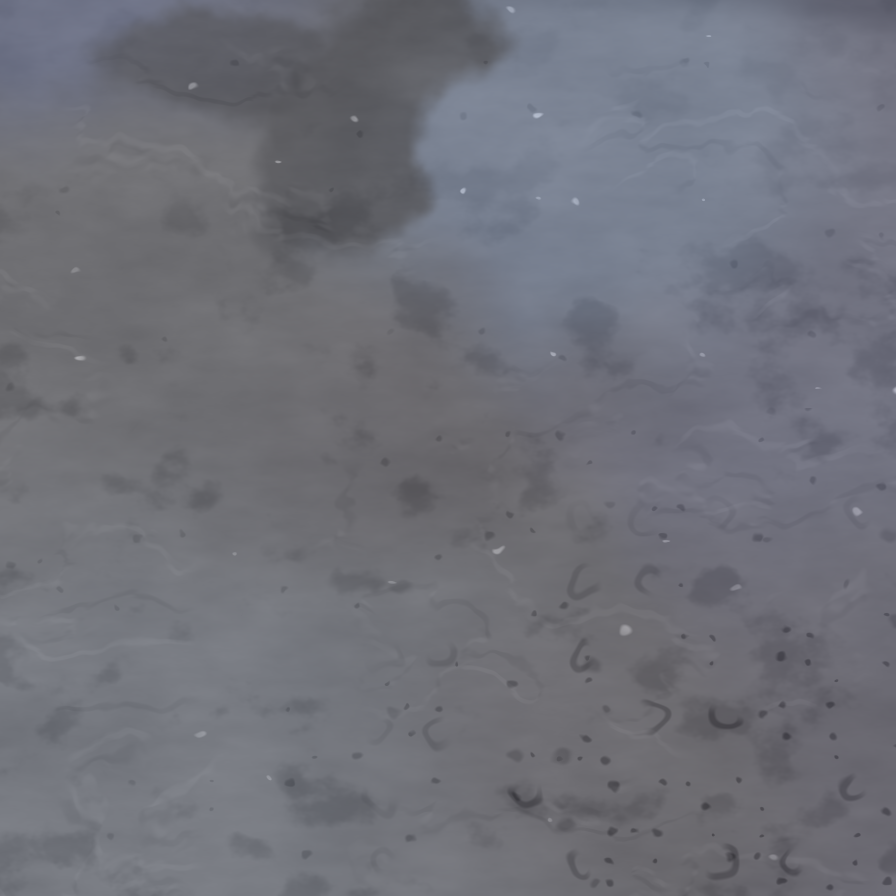
Write a WebGL 1 fragment shader that draws this texture.

```glsl
precision highp float;
// Weathered blue-grey slate with a damp stain, soft mottling, pits and pale chips.
uniform vec2 u_resolution;

#define STAIN_DEPTH 0.085
#define MOTTLE 0.075
#define GRAIN 0.030
#define RIM_LIGHT 0.024
#define PIT_CELLS 36.0
#define PIT_DEPTH 0.12
#define CURL_CELLS 13.0
#define CHIP_CELLS 23.0
#define CHIP_SHARE 0.035
#define CHIP_LIGHT 0.24

const vec3 GREY = vec3(0.435, 0.435, 0.450);
const vec3 PALE_GREY = vec3(0.472, 0.485, 0.515);
const vec3 SKY_BLUE = vec3(0.490, 0.525, 0.590);
const vec3 VIOLET = vec3(0.445, 0.450, 0.505);
const vec3 CORNER_BLUE = vec3(0.425, 0.445, 0.530);
const vec3 BROWN_GREY = vec3(0.405, 0.393, 0.410);

float hash(vec2 p) {
  vec3 q = fract(vec3(p.xyx) * 0.1031);
  q += dot(q, q.yzx + 33.33);
  return fract((q.x + q.y) * q.z);
}

vec2 hash2(vec2 p) {
  return vec2(hash(p + 17.3), hash(p + 61.7));
}

float noise(vec2 p) {
  vec2 i = floor(p), f = fract(p);
  f = f * f * (3.0 - 2.0 * f);
  return mix(mix(hash(i), hash(i + vec2(1, 0)), f.x),
             mix(hash(i + vec2(0, 1)), hash(i + vec2(1, 1)), f.x), f.y);
}

float fbm(vec2 p) {
  float sum = 0.0, amp = 0.5;
  for (int i = 0; i < 5; i++) {
    sum += amp * noise(p);
    p = mat2(1.6, 1.2, -1.2, 1.6) * p + 7.1;
    amp *= 0.5;
  }
  return sum / 0.96875;
}

// Soft elliptical patch: 1 at the centre, 0 outside.
float patchMask(vec2 p, vec2 center, vec2 radius, float softness) {
  return 1.0 - smoothstep(1.0 - softness, 1.0 + softness, length((p - center) / radius));
}

// One ragged dot in a share of the grid cells.
float dots(vec2 p, float cells, float share, float seed, vec2 stretch) {
  vec2 q = p * cells, id = floor(q) + seed;
  vec2 d = fract(q) - 0.3 - 0.4 * hash2(id);
  d += 0.16 * (vec2(noise(q * 4.0), noise(q * 4.0 + 31.0)) - 0.5);
  float radius = mix(0.10, 0.27, hash(id + 5.0));
  float dot0 = 1.0 - smoothstep(radius * 0.35, radius, length(d * stretch));
  return dot0 * step(hash(id + 9.0), share);
}

// Broken dark rings, each open on one side.
float curls(vec2 p) {
  vec2 q = p * CURL_CELLS, id = floor(q);
  vec2 d = fract(q) - 0.4 - 0.2 * hash2(id);
  d += 0.22 * (vec2(noise(q * 3.0), noise(q * 3.0 + 13.0)) - 0.5);
  float angle = 6.2832 * hash(id + 3.0);
  float ring = 1.0 - smoothstep(0.02, 0.075, abs(length(d) - 0.2));
  float open = smoothstep(-0.12, 0.1, dot(d, vec2(cos(angle), sin(angle))));
  return ring * open * step(hash(id + 8.0), 0.35);
}

void main() {
  vec2 p = gl_FragCoord.xy / u_resolution;
  vec2 warp = vec2(fbm(p * 5.0), fbm(p * 5.0 + 40.0)) - 0.5;
  vec2 w = p + 0.16 * warp;
  vec2 ragged = p + 0.24 * warp + 0.05 * (vec2(fbm(p * 17.0), fbm(p * 17.0 + 9.0)) - 0.5);

  // Broad colour fields
  vec3 color = mix(GREY, PALE_GREY, 0.85 * patchMask(w, vec2(0.12, 0.04), vec2(0.66, 0.40), 0.5));
  float edge = mix(0.86, 0.49, smoothstep(0.12, 0.82, w.y));
  color = mix(color, VIOLET, smoothstep(-0.08, 0.08, w.x - edge));
  color = mix(color, SKY_BLUE, 0.9 * patchMask(w, vec2(0.66, 0.85), vec2(0.27, 0.24), 0.5));
  color = mix(color, CORNER_BLUE, 0.9 * patchMask(w, vec2(0.03, 1.03), vec2(0.28, 0.16), 0.6));
  float lowerRight = patchMask(w, vec2(0.82, 0.14), vec2(0.34, 0.26), 0.5);
  color = mix(color, BROWN_GREY, 0.6 * lowerRight);
  color = mix(color, BROWN_GREY, 0.5 * patchMask(w, vec2(0.52, 0.54), vec2(0.22, 0.13), 0.7));

  // Damp stain and shaded top edge
  float stain = patchMask(ragged, vec2(0.38, 0.88), vec2(0.12, 0.15), 0.22);
  stain = max(stain, 0.8 * patchMask(ragged, vec2(0.26, 0.93), vec2(0.15, 0.07), 0.3));
  color = mix(color, GREY, 0.8 * stain) - STAIN_DEPTH * stain * (0.55 + 0.6 * fbm(p * 12.0));
  color -= 0.07 * smoothstep(0.955, 1.0, p.y + 0.05 * warp.x) * smoothstep(0.4, 0.8, p.x);

  // Mottling and grain drawn out sideways
  color += MOTTLE * (fbm(p * vec2(8.0, 11.0) + 3.0) - 0.5);
  color += GRAIN * (fbm(p * vec2(26.0, 75.0)) - 0.5);
  float smudge = smoothstep(0.56, 0.75, fbm(p * vec2(15.0, 20.0) + 70.0));
  color -= 0.055 * smudge * (1.0 - 0.6 * smoothstep(0.6, 0.9, p.y));

  // Flaked layers: a lit rim beside a shaded one
  vec2 q = w * vec2(6.0, 13.0) + 20.0;
  float rim = smoothstep(0.49, 0.53, fbm(q)) - smoothstep(0.49, 0.53, fbm(q + vec2(0.02, 0.09)));
  color += RIM_LIGHT * rim * smoothstep(0.4, 0.6, noise(p * 7.0 + 4.0));

  // Pits, curls and chips
  float pitted = smoothstep(0.75, 0.1, p.y) * smoothstep(0.1, 0.75, p.x);
  float pits = dots(p, PIT_CELLS, 0.03 + 0.20 * pitted, 0.0, vec2(0.9, 1.1));
  pits = max(pits, 0.6 * dots(p + 0.37, PIT_CELLS * 0.6, 0.10 * pitted, 90.0, vec2(0.8, 1.1)));
  color -= PIT_DEPTH * pits * (0.4 + 0.6 * pitted);
  color -= 0.09 * curls(p) * lowerRight;
  float chips = dots(p + 0.11, CHIP_CELLS, CHIP_SHARE, 200.0, vec2(1.3, 2.0));
  color += CHIP_LIGHT * chips * (0.35 + 0.65 * noise(p * 60.0));

  gl_FragColor = vec4(clamp(color, 0.0, 1.0), 1.0);
}
```
